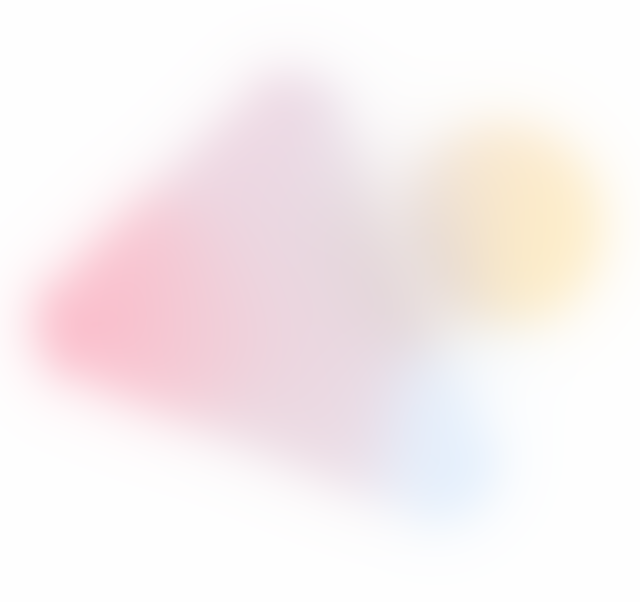
Give the GLSL for this background, as a Shadertoy shader.

```glsl
// Soft pastel glow: a blurred rose-to-blue triangle melting into a yellow disc on white.

// Signed distance to a triangle, negative inside.
float triangleDistance(vec2 p, vec2 corners[3]) {
    float nearest = 1e3, inside = 1e3;
    for (int i = 0; i < 3; i++) {
        vec2 edge = corners[(i + 1) % 3] - corners[i];
        vec2 offset = p - corners[i];
        vec2 gap = offset - edge * clamp(dot(offset, edge) / dot(edge, edge), 0.0, 1.0);
        nearest = min(nearest, length(gap));
        inside = min(inside, edge.y * offset.x - edge.x * offset.y);
    }
    return inside > 0.0 ? -nearest : nearest;
}

// Smooth union of two distances.
float melt(float a, float b, float softness) {
    return -softness * log(exp(-a / softness) + exp(-b / softness));
}

// Gaussian-weighted blend of colour anchors.
vec3 pastelField(vec2 p) {
    const int COUNT = 10;
    vec2 anchors[COUNT] = vec2[](
        vec2(0.16, 0.46), vec2(0.33, 0.46), vec2(0.47, 0.78), vec2(0.50, 0.54),
        vec2(0.67, 0.60), vec2(0.90, 0.61), vec2(0.79, 0.74), vec2(0.77, 0.26),
        vec2(0.51, 0.30), vec2(0.62, 0.77));
    vec3 tints[COUNT] = vec3[](
        vec3(0.985, 0.735, 0.79), vec3(0.95, 0.80, 0.84), vec3(0.93, 0.835, 0.88),
        vec3(0.92, 0.85, 0.89), vec3(0.865, 0.82, 0.82), vec3(0.995, 0.93, 0.78),
        vec3(0.985, 0.91, 0.80), vec3(0.895, 0.94, 0.99), vec3(0.92, 0.85, 0.885),
        vec3(0.91, 0.90, 0.94));
    vec3 sum = vec3(0.0);
    float total = 0.0;
    for (int i = 0; i < COUNT; i++) {
        vec2 offset = p - anchors[i];
        float weight = exp(-50.0 * dot(offset, offset));
        sum += weight * tints[i];
        total += weight;
    }
    return sum / total;
}

void mainImage(out vec4 fragColor, in vec2 fragCoord) {
    vec2 p = fragCoord / iResolution.y;

    // Rounded triangle joined to the disc
    vec2 corners[3] = vec2[](vec2(0.159, 0.461), vec2(0.484, 0.779), vec2(0.726, 0.232));
    float wedge = triangleDistance(p, corners) - 0.097;
    float disc = length(p - vec2(0.83, 0.624)) - 0.169;
    float shape = melt(wedge, disc, 0.055);

    // Wide blurred edge over white
    float coverage = 1.0 / (1.0 + exp(shape / 0.027));
    fragColor = vec4(mix(vec3(0.996), pastelField(p), coverage), 1.0);
}
```
